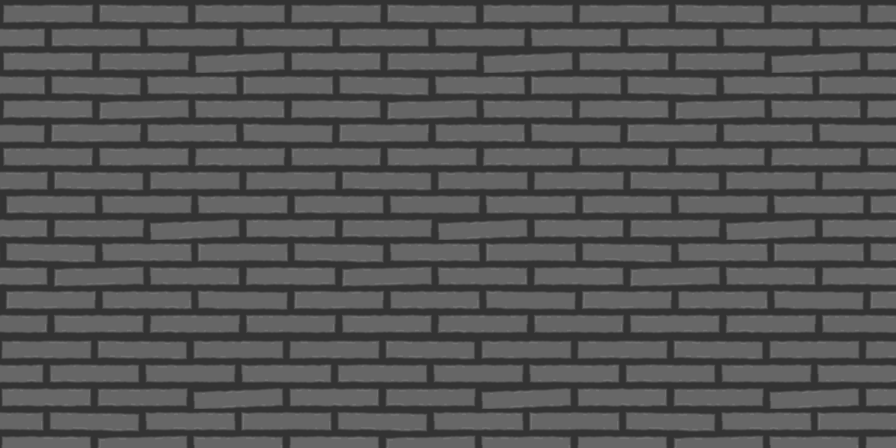
Reproduce this pattern procedurally as a Shadertoy shader.

```glsl
// Dark grey running-bond brick wall. Bricks are box distances in a repeating
// block of 3 x 14 cells; one brick in some courses is sheared out of level,
// and noise roughens the outlines and leaves pale chips along the rims.

#define BRICK_PITCH vec2(0.2143, 0.05326) // cell size, in canvas heights
#define BRICK_HALF  vec2(0.0990, 0.0188)  // half size of one brick
#define BLOCK_HEIGHT 0.75                 // 14 courses plus a wider last joint
#define BLOCK_SHIFT  0.0036               // sideways slip of each block
#define HALF_SHIFT   0.1008               // slip of the lower seven courses
#define TOP_OFFSET   0.004
#define ROUGHNESS    0.0016
#define SOFTNESS     0.0033
#define CHIP_LIGHT   0.045
#define BRICK_COLOR  vec3(0.400)
#define MORTAR_COLOR vec3(0.200)

// Slope of the crooked brick in each of seven courses, and its column
const float SLOPE[7] = float[7](-0.013, 0.0, 0.040, -0.022, 0.022, -0.014, 0.0);
const float CROOKED_COLUMN[7] = float[7](1.0, 0.0, 2.0, 0.0, 1.0, 2.0, 0.0);

float hash(vec2 p) {
    return fract(sin(dot(p, vec2(12.9898, 78.233))) * 43758.5453);
}

// Smooth one-dimensional noise; each seed gives its own strand
float edgeNoise(float x, float seed) {
    float i = floor(x), f = fract(x);
    f = f * f * (3.0 - 2.0 * f);
    return mix(hash(vec2(i, seed)), hash(vec2(i + 1.0, seed)), f);
}

float boxDistance(vec2 p, vec2 halfSize) {
    vec2 d = abs(p) - halfSize;
    return length(max(d, 0.0)) + min(max(d.x, d.y), 0.0);
}

void mainImage(out vec4 fragColor, in vec2 fragCoord) {
    // Canvas heights, with y running down from the top
    vec2 p = fragCoord / iResolution.y;
    p.y = 1.0 - p.y - TOP_OFFSET;

    // Block, course and column of the current cell
    float block = floor(p.y / BLOCK_HEIGHT);
    float blockY = p.y - block * BLOCK_HEIGHT;
    float course = min(floor(blockY / BRICK_PITCH.y), 13.0);
    float lowerHalf = step(7.0, course);
    float halfCourse = course - 7.0 * lowerHalf;
    float x = p.x + block * BLOCK_SHIFT + lowerHalf * HALF_SHIFT
            - 0.5 * BRICK_PITCH.x * mod(halfCourse, 2.0);
    float cell = floor(x / BRICK_PITCH.x);
    float column = mod(cell, 3.0);

    // Position inside the cell, sheared for the crooked brick
    vec2 q = vec2(x - (cell + 0.5) * BRICK_PITCH.x,
                  blockY - (course + 0.5) * BRICK_PITCH.y);
    int k = int(halfCourse);
    float crooked = 1.0 - step(0.5, abs(column - CROOKED_COLUMN[k]));
    float slope = SLOPE[k] * crooked;
    q.y += slope * q.x - 2.0 * slope * slope;

    // Rough outline, with a separate strand for each side
    float seed = halfCourse * 3.0 + column + 30.0 * step(0.0, q.y);
    float wobble = edgeNoise(q.x * 70.0, seed) - 0.5;
    wobble += 0.5 * (edgeNoise(q.x * 190.0, seed + 70.0) - 0.5);
    float d = boxDistance(q, BRICK_HALF) + ROUGHNESS * wobble;

    float soft = max(SOFTNESS, 0.75 / iResolution.y);
    float brick = 1.0 - smoothstep(-soft, soft, d);

    // Pale chips just inside the rim, and a faint tint per brick
    float rim = 1.0 - smoothstep(0.0, soft, abs(d + 1.1 * soft));
    float chips = smoothstep(0.58, 0.75, edgeNoise(q.x * 90.0, seed + 140.0));
    float tint = 0.008 * (hash(vec2(column, halfCourse)) - 0.5);
    vec3 face = BRICK_COLOR + tint + CHIP_LIGHT * rim * chips;

    fragColor = vec4(mix(MORTAR_COLOR, face, brick), 1.0);
}
```
